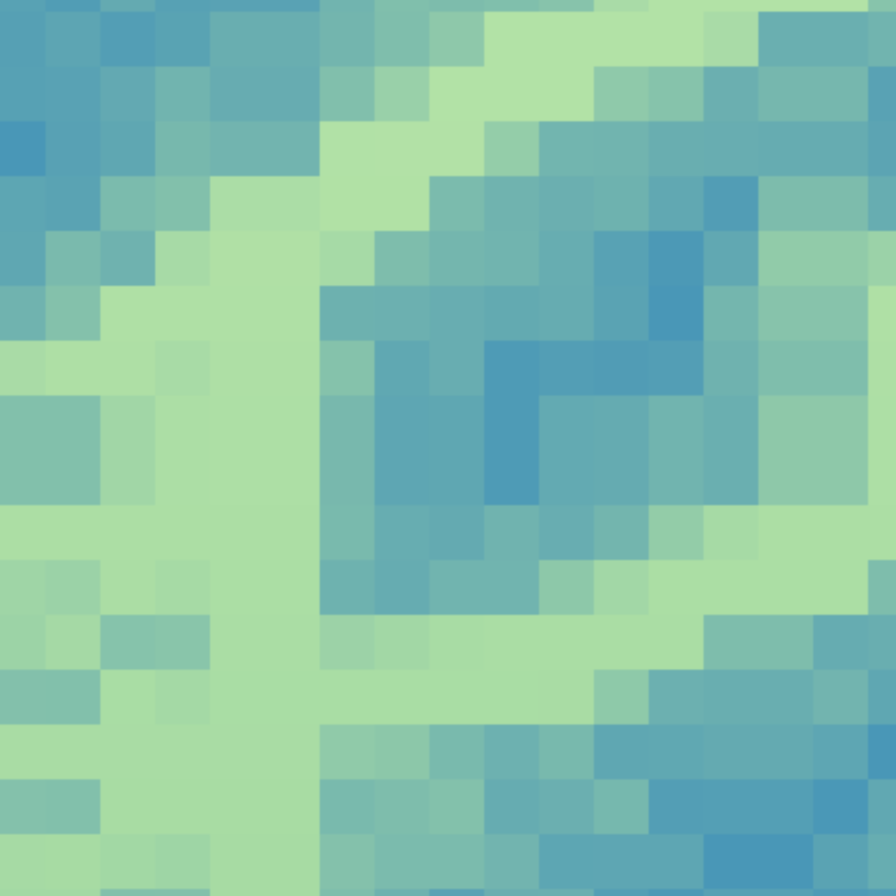
Reproduce this texture procedurally as a Shadertoy shader.

```glsl
const float CELL = 0.0612;                 // cell side, canvas units
const vec2 GRID_ORIGIN = vec2(0.0508, 0.0078);
const float EDGE_SOFTNESS = 0.03;          // in cells
const float PATH_CORE = 0.68;              // pale half width, in cells
const float PATH_RIM = 1.3;
const float SHORE_DEPTH = 0.29;
const float DEPTH_SLOPE = 0.13;
const float GRAIN = 0.28;
const float DRIFT = 0.24;
const float MEADOW_DEPTH = 0.42;
const vec3 PALE_TOP = vec3(0.70, 0.885, 0.65);
const vec3 PALE_BOTTOM = vec3(0.655, 0.86, 0.64);
const vec3 TEAL = vec3(0.52, 0.76, 0.67);
const vec3 BLUE = vec3(0.27, 0.58, 0.72);

// Pale paths as segments (start, end) in cell indices
const int PATH_COUNT = 9;
const vec4 PATHS[PATH_COUNT] = vec4[](
    vec4(13.0, 16.3, 8.0, 14.3), vec4(8.0, 14.3, 3.5, 11.0),
    vec4(3.5, 11.0, -1.0, 8.0), vec4(3.5, 10.0, 3.5, -1.0),
    vec4(15.0, 6.3, 12.0, 5.1), vec4(12.0, 5.1, 10.5, 4.2),
    vec4(10.5, 4.2, 7.0, 3.2), vec4(7.0, 3.2, 4.0, 3.0),
    vec4(15.0, 10.0, 15.0, 7.0));

float hash(vec2 p) {
    vec3 q = fract(vec3(p.xyx) * 0.1031);
    q += dot(q, q.yzx + 33.33);
    return fract((q.x + q.y) * q.z);
}

float valueNoise(vec2 p) {
    vec2 i = floor(p), f = fract(p);
    f = f * f * (3.0 - 2.0 * f);
    return mix(mix(hash(i), hash(i + vec2(1, 0)), f.x),
               mix(hash(i + vec2(0, 1)), hash(i + 1.0), f.x), f.y);
}

float segmentDistance(vec2 p, vec2 a, vec2 b) {
    vec2 pa = p - a, ba = b - a;
    return length(pa - ba * clamp(dot(pa, ba) / dot(ba, ba), 0.0, 1.0));
}

float pathDistance(vec2 p) {
    float d = 100.0;
    for (int i = 0; i < PATH_COUNT; i++)
        d = min(d, segmentDistance(p, PATHS[i].xy, PATHS[i].zw));
    return d;
}

// Joins some neighbouring columns and rows into double cells
vec2 mergeCell(vec2 c) {
    float wideColumn = c.y > 4.5 ? 13.0 : 12.0;
    if (c.x == 3.0 || c.x == 4.0) c.x = 3.5;
    if (c.x == wideColumn || c.x == wideColumn + 1.0) c.x = wideColumn + 0.5;
    if (c.y == 7.0 || c.y == 8.0) c.y = 7.5;
    return c;
}

vec3 cellColor(vec2 index) {
    vec2 c = mergeCell(index);
    float d = pathDistance(c);
    float grain = hash(c + 17.0);

    // Basins deepen away from the paths
    float depth = SHORE_DEPTH + DEPTH_SLOPE * min(d, 4.2)
                + GRAIN * (grain - 0.5)
                + DRIFT * (valueNoise(c * 0.45 + 40.0) - 0.5);
    depth = clamp(depth, 0.2, 0.96) * smoothstep(PATH_CORE, PATH_RIM, d);

    // Lower left meadow: short pale and green strips
    if (c.x < 3.0 && c.y < 8.0) {
        float strip = hash(vec2(floor((c.x + 1.0) * 0.5), c.y) + 61.0);
        depth = MEADOW_DEPTH * smoothstep(0.2, 0.85, strip + 0.2 * (grain - 0.5));
    }

    vec3 pale = mix(PALE_BOTTOM, PALE_TOP, clamp(c.y / 14.0, 0.0, 1.0));
    vec3 color = mix(pale, TEAL, clamp(depth / 0.4, 0.0, 1.0));
    return mix(color, BLUE, clamp((depth - 0.4) / 0.6, 0.0, 1.0));
}

void mainImage(out vec4 fragColor, in vec2 fragCoord) {
    vec2 grid = (fragCoord / iResolution.y - GRID_ORIGIN) / CELL - 0.5;
    vec2 base = floor(grid);

    // Blend the four nearest cells across narrow soft edges
    float soft = max(EDGE_SOFTNESS, 0.7 / (CELL * iResolution.y));
    vec2 f = smoothstep(0.5 - soft, 0.5 + soft, fract(grid));
    vec3 lower = mix(cellColor(base), cellColor(base + vec2(1, 0)), f.x);
    vec3 upper = mix(cellColor(base + vec2(0, 1)), cellColor(base + 1.0), f.x);
    fragColor = vec4(mix(lower, upper, f.y), 1.0);
}
```
